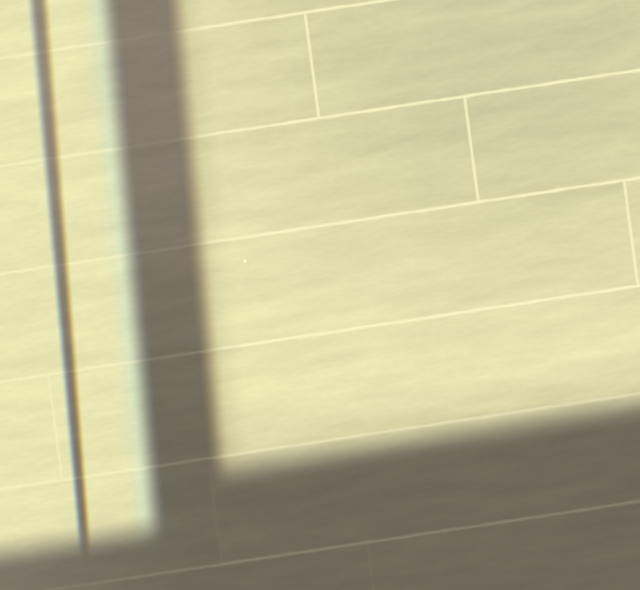
Write a Shadertoy shader that draws this texture.

```glsl
const vec3 SUN_WARM = vec3(0.920, 0.905, 0.705);
const vec3 SUN_GREY = vec3(0.815, 0.805, 0.640);
const vec3 SHADE_TOP = vec3(0.530, 0.495, 0.435);
const vec3 SHADE_LOW = vec3(0.437, 0.415, 0.357);
const vec3 GROUT_SUN = vec3(0.985, 0.970, 0.780);
const vec3 GROUT_SHADE = vec3(0.565, 0.535, 0.460);
const float ROW_SLOPE = 0.1505;     // rise of the plank rows
const float ROW_START = 0.0989;
const float ROW_HEIGHT = 0.1828;
const float JOINT_LEAN = 0.133;
const float JOINT_START = 0.514;
const float JOINT_STEP = 0.2514;    // stagger from row to row
const float PLANK_LENGTH = 1.271;
const float BAR_LEAN = 0.092;       // lean of the wide shadow
const float BAR_LEFT = 0.181;
const float BAR_RIGHT = 0.300;
const float ROD_CENTER = 0.065;
const float ROD_LEAN = 0.085;
const float FRINGE = 0.0014;        // colour split at shadow edges
const float GRAIN = 0.026;
const float MOTTLE = 0.034;
const float FLECK = 0.020;
const float GROUT_WIDTH = 0.0042;

vec2 hash2(vec2 p) {
    p = vec2(dot(p, vec2(127.1, 311.7)), dot(p, vec2(269.5, 183.3)));
    return fract(sin(p) * 43758.5);
}

// Distance to the nearest scattered cell point
float cellular(vec2 p) {
    vec2 cell = floor(p), f = fract(p);
    float nearest = 2.0;
    for (int y = -1; y <= 1; y++)
    for (int x = -1; x <= 1; x++) {
        vec2 offset = vec2(x, y);
        nearest = min(nearest, length(offset + hash2(cell + offset) - f));
    }
    return nearest;
}

// Streaks along x from warped, layered sines
float woodGrain(vec2 q, float seed) {
    float sum = 0.0, amp = 0.5;
    vec2 freq = vec2(8.0, 50.0);
    for (int i = 0; i < 6; i++) {
        float phase = seed * 17.0 + float(i) * 2.4;
        q.y += 0.10 / freq.y * sin(q.x * freq.x * 2.3 + phase) + 0.012 * q.x;
        float across = q.y * freq.y + 1.6 * sin(q.x * freq.x * 0.7 + phase);
        float along = q.x * freq.x + 2.0 * sin(q.y * freq.y * 0.6 - phase);
        sum += amp * sin(across + phase) * (0.5 + 0.5 * sin(along));
        freq *= vec2(1.55, 1.5);
        amp *= 0.82;
    }
    return sum;
}

float softStep(float d, float width) {
    return smoothstep(-width, width, d);
}

// Sunlight through the two panes, y pointing down
float sunlight(vec2 p) {
    float x = p.x - BAR_LEAN * p.y;
    float leftPane = softStep(BAR_LEFT - x, 0.021)
                   * softStep(0.937 - 0.155 * p.x - p.y, 0.036);
    float rodWidth = mix(0.015, 0.009, p.y);
    float rod = abs(p.x - ROD_CENTER - ROD_LEAN * p.y);
    leftPane *= mix(0.12, 1.0, smoothstep(rodWidth * 0.15, rodWidth * 1.4, rod));
    float fromBar = x - BAR_RIGHT;
    float fromSill = 0.861 - 0.161 * p.x - p.y;
    float rightPane = (0.80 * softStep(fromBar, 0.021) + 0.20 * smoothstep(-0.01, 0.06, fromBar))
                    * (0.82 * softStep(fromSill, 0.034) + 0.18 * smoothstep(-0.02, 0.12, fromSill));
    return leftPane + rightPane;
}

// Soft-edged line profile
float stroke(float d, float width, float px) {
    return 1.0 - smoothstep(0.0, width + 0.5 * px, d);
}

void mainImage(out vec4 fragColor, in vec2 fragCoord) {
    float px = 1.0 / iResolution.y;
    vec2 p = vec2(fragCoord.x, iResolution.y - fragCoord.y) * px;

    // Staggered plank layout
    float rowPos = (p.y + ROW_SLOPE * p.x - ROW_START) / ROW_HEIGHT;
    float row = floor(rowPos);
    float along = p.x - JOINT_LEAN * p.y;
    float plankPos = (along - JOINT_START - row * JOINT_STEP) / PLANK_LENGTH;
    float seed = hash2(vec2(row, floor(plankPos))).x;

    // Wood surface
    vec2 q = vec2(along, rowPos * ROW_HEIGHT);
    float streaks = woodGrain(q, seed);
    float blotches = cellular(q * vec2(9.0, 38.0) + seed * 20.0) - 0.5;
    float fleck = cellular(q * vec2(55.0, 170.0)) - 0.5;
    float tone = 1.0 + GRAIN * streaks + MOTTLE * blotches + FLECK * fleck;

    // Light and shade, split slightly by channel
    vec3 light = vec3(sunlight(p + vec2(FRINGE, 0.0)), sunlight(p),
                      sunlight(p - vec2(2.0 * FRINGE, 0.0)));
    float grey = 1.0 - smoothstep(0.05, 0.70, length((p - vec2(0.86, 0.06)) * vec2(0.85, 1.1)));
    vec3 sun = mix(SUN_WARM, SUN_GREY, grey);
    vec3 shade = mix(SHADE_TOP, SHADE_LOW, smoothstep(0.1, 0.8, p.y));
    shade += 0.05 * smoothstep(0.35, 0.0, p.x) * smoothstep(0.8, 1.0, p.y);
    vec3 color = mix(shade, sun, light) * tone;

    // Pale bluish glow beside the wide shadow
    float glow = (p.x - BAR_LEAN * p.y - BAR_LEFT + 0.016) / 0.018;
    color += vec3(-0.045, -0.005, 0.035) * exp(-glow * glow) * light.g;

    // Grout lines, a little uneven and fainter in shade
    float rowDist = abs(fract(rowPos + 0.5) - 0.5) * ROW_HEIGHT;
    float jointDist = abs(fract(plankPos + 0.5) - 0.5) * PLANK_LENGTH;
    float wobble = 0.0005 * sin(along * 83.0 + row) + 0.0004 * sin(along * 190.0);
    float wear = 0.88 + 0.12 * sin(along * 41.0 + row * 2.0 + sin(along * 97.0));
    float strength = wear * mix(0.6, 1.0, smoothstep(0.15, 0.45, p.x));
    float rowLine = stroke(rowDist, GROUT_WIDTH + wobble, px) * mix(0.75, 1.0, light.g);
    float jointLine = stroke(jointDist, 0.9 * GROUT_WIDTH, px) * mix(0.12, 0.85, light.g);
    float grout = strength * max(rowLine, jointLine);
    color = mix(color, mix(GROUT_SHADE, GROUT_SUN, light), grout);

    // Small bright speck
    color += 0.12 * stroke(length(p - vec2(0.415, 0.442)), 0.004, px);
    fragColor = vec4(clamp(color, 0.0, 1.0), 1.0);
}
```
